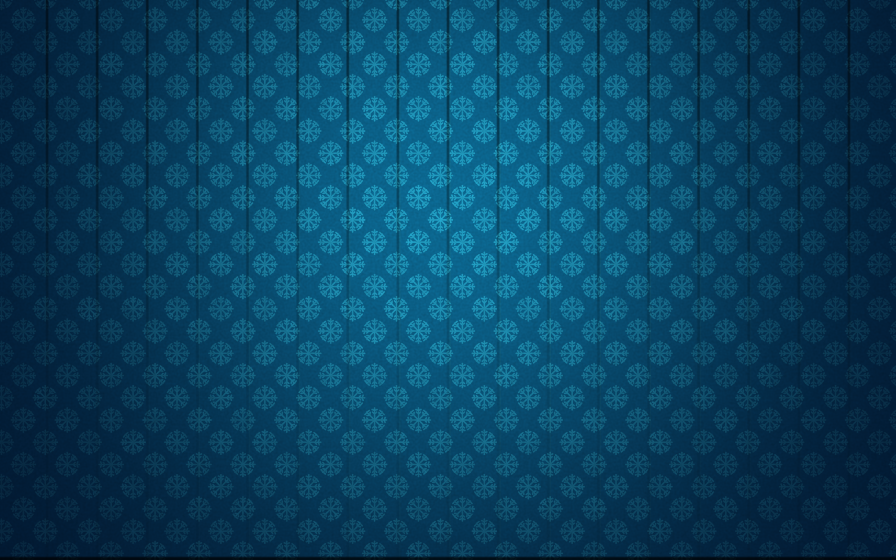
This pattern is drawn by a Shadertoy shader. Its source:

```glsl
// Blue damask wallpaper: staggered eight-armed snowflake ornaments on planks.
// Each ornament is a distance field folded into one eighth; thin plank seams,
// gradient-noise grain and an elliptical glow shade the whole sheet.

vec2 randomGradient(vec2 cell) {
    vec3 h = fract(cell.xyx * vec3(0.1031, 0.1030, 0.0973));
    h += dot(h, h.yzx + 33.33);
    return 2.0 * fract((h.xx + h.yz) * h.zy) - 1.0;
}

float gradientNoise(vec2 p) {
    vec2 i = floor(p), f = p - i;
    vec2 u = f * f * f * (f * (f * 6.0 - 15.0) + 10.0);
    float a = dot(randomGradient(i), f);
    float b = dot(randomGradient(i + vec2(1, 0)), f - vec2(1, 0));
    float c = dot(randomGradient(i + vec2(0, 1)), f - vec2(0, 1));
    float d = dot(randomGradient(i + 1.0), f - 1.0);
    return mix(mix(a, b, u.x), mix(c, d, u.x), u.y);
}

float segment(vec2 p, vec2 a, vec2 b) {
    vec2 ab = b - a;
    return length(p - a - ab * clamp(dot(p - a, ab) / dot(ab, ab), 0.0, 1.0));
}

// Ornament of radius about one, mirrored across both axes and diagonals
float snowflake(vec2 p) {
    p = abs(p);
    if (p.y > p.x) p = p.yx;
    float d = segment(p, vec2(0.0), vec2(0.98, 0.0));
    d = min(d, segment(p, vec2(0.50, 0.0), vec2(0.64, 0.16)));
    d = min(d, segment(p, vec2(0.80, 0.04), vec2(0.86, 0.20)));
    d = min(d, segment(p, vec2(0.0), vec2(0.64)));
    d = min(d, segment(p, vec2(0.40), vec2(0.62, 0.36)));
    d = min(d, segment(p, vec2(0.62), vec2(0.78, 0.44)));
    return d - 0.066;
}

// Offset from the nearest point of a rectangular lattice
vec2 latticeOffset(vec2 p, vec2 pitch) {
    return p - pitch * floor(p / pitch + 0.5);
}

void mainImage(out vec4 fragColor, in vec2 fragCoord) {
    vec2 p = fragCoord / iResolution.y;
    float pixel = 1.0 / iResolution.y;
    float middle = 0.5 * iResolution.x / iResolution.y;

    // Glow above the centre, falling to navy corners
    vec2 away = (p - vec2(middle, 0.64)) / vec2(0.56, 0.60);
    float light = exp(-dot(away, away));
    vec3 color = mix(vec3(0.006, 0.085, 0.180), vec3(0.045, 0.405, 0.565), light);

    // Two interleaved lattices give the staggered rows
    vec2 pitch = vec2(0.0784, 0.0794);
    vec2 q = p - vec2(middle - 0.0135, 0.4485);
    vec2 a = latticeOffset(q, pitch);
    vec2 b = latticeOffset(q + 0.5 * pitch, pitch);
    vec2 local = dot(a, a) < dot(b, b) ? a : b;
    float d = snowflake(local / 0.0218) * 0.0218;
    float ink = 1.0 - smoothstep(-0.6 * pixel, 0.6 * pixel, d);

    // Print wears unevenly
    float blotch = gradientNoise(p * 22.0) + 0.5 * gradientNoise(p * 51.0);
    ink *= 0.95 + 0.3 * blotch;
    color += ink * vec3(0.085, 0.215, 0.195) * (0.2 + 0.8 * light);

    // Plank seams, darkest at the top, with a faint olive thread
    float seamX = latticeOffset(vec2(p.x - middle, 0.0), vec2(0.0895, 1.0)).x;
    float seam = 1.0 - smoothstep(0.0004, 0.0030 + 0.6 * pixel, abs(seamX));
    float thread = 1.0 - smoothstep(0.0, 0.0010 + 0.6 * pixel, abs(seamX - 0.0036));
    float depth = smoothstep(0.2, 1.0, p.y);
    color *= 1.0 - seam * (0.07 + 0.40 * depth);
    color += thread * vec3(0.025, 0.02, -0.01) * light;

    // Woven grain and soft stains
    float grain = gradientNoise(p * 230.0) + 0.6 * gradientNoise(p * vec2(120.0, 170.0));
    color *= 1.0 + 0.10 * grain + 0.03 * blotch;

    // Dark skirting line along the lower edge
    color *= mix(0.3, 1.0, smoothstep(0.003, 0.006 + pixel, p.y));

    fragColor = vec4(clamp(color, 0.0, 1.0), 1.0);
}
```
